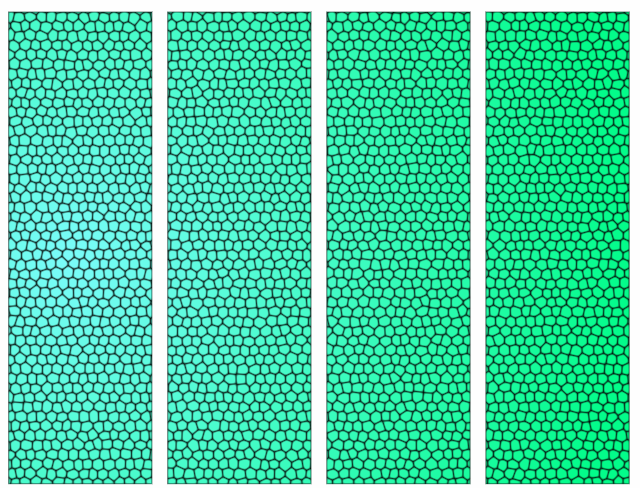
This pattern is drawn by a Shadertoy shader. Its source:

```glsl
const vec2  CELL_SIZE    = vec2(0.0213, 0.0195);  // canvas heights
const vec2  JITTER       = vec2(0.46, 0.30);      // share of a cell
const float CORNER_SHARP = 16.0;                  // higher = more angular cells
const vec2  JOINT_RANGE  = vec2(-0.08, 0.18);     // black to full colour
const float PANEL_COUNT  = 4.0;
const float PANEL_PITCH  = 0.326;
const float FIRST_CENTRE = 0.1645;
const vec2  PANEL_HALF   = vec2(0.1475, 0.484);
const float PANEL_MID_Y  = 0.492;
const vec2  GLOW_CENTRE  = vec2(0.14, 0.47);
const float GLOW_RADIUS  = 1.15;
const vec3  CYAN         = vec3(0.48, 0.99, 0.98);
const vec3  GREEN        = vec3(0.01, 0.99, 0.54);
const vec3  JOINT        = vec3(0.01, 0.04, 0.03);
const vec3  PAPER        = vec3(0.995);

vec2 hash2(vec2 p) {
    vec3 q = fract(p.xyx * vec3(0.1031, 0.1030, 0.0973));
    q += dot(q, q.yzx + 33.33);
    return fract((q.xx + q.yz) * q.zy);
}

// Jittered site on staggered rows, relative to p, in units of row height
vec2 siteOffset(vec2 p, vec2 step) {
    float aspect = CELL_SIZE.x / CELL_SIZE.y;
    float row = floor(p.y) + step.y;
    float stagger = 0.5 * mod(row, 2.0);
    float column = floor(p.x / aspect - stagger) + step.x;
    vec2 id = vec2(column, row);
    vec2 site = id + 0.5 + (hash2(id + 17.0) - 0.5) * JITTER;
    site.x = (site.x + stagger) * aspect;
    return site - p;
}

// Distance to the cell walls, blended so that corners are rounded
float wallDistance(vec2 p, float frame) {
    vec2 nearest = vec2(9.0);
    for (int j = -2; j <= 2; j++)
    for (int i = -2; i <= 2; i++) {
        vec2 s = siteOffset(p, vec2(i, j));
        if (dot(s, s) < dot(nearest, nearest)) nearest = s;
    }
    float sum = exp(-CORNER_SHARP * max(frame, 0.0));
    for (int j = -2; j <= 2; j++)
    for (int i = -2; i <= 2; i++) {
        vec2 s = siteOffset(p, vec2(i, j));
        vec2 across = s - nearest;
        if (dot(across, across) > 1e-5) {
            float d = dot(0.5 * (s + nearest), normalize(across));
            sum += exp(-CORNER_SHARP * d);
        }
    }
    return -log(sum) / CORNER_SHARP;
}

void mainImage(out vec4 fragColor, in vec2 fragCoord) {
    vec2 uv = fragCoord / iResolution.y;
    float pixel = 1.0 / iResolution.y;

    // Upright panels, with a positive distance inside
    float panel = clamp(round((uv.x - FIRST_CENTRE) / PANEL_PITCH), 0.0, PANEL_COUNT - 1.0);
    vec2 centre = vec2(FIRST_CENTRE + panel * PANEL_PITCH, PANEL_MID_Y);
    vec2 margin = PANEL_HALF - abs(uv - centre);
    float inside = min(margin.x, margin.y);

    // Radial tint and dark joints
    float fade = clamp(distance(uv, GLOW_CENTRE) / GLOW_RADIUS, 0.0, 1.0);
    vec3 tint = mix(CYAN, GREEN, fade);
    float wall = wallDistance(uv / CELL_SIZE.y, inside / CELL_SIZE.y);
    vec3 cells = mix(JOINT, tint, smoothstep(JOINT_RANGE.x, JOINT_RANGE.y, wall));

    float cover = smoothstep(-0.75 * pixel, 0.75 * pixel, inside);
    fragColor = vec4(mix(PAPER, cells, cover), 1.0);
}
```
